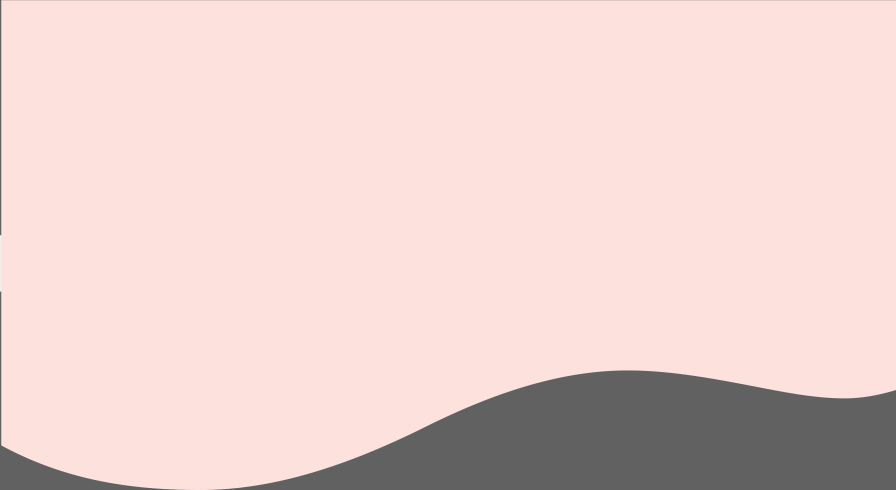
This background is drawn by a WebGL 2 fragment shader. Its source:

```glsl
#version 300 es
precision highp float;
// A plain blush backdrop above a smooth charcoal wave along the bottom.
// The wave is a cubic Hermite curve through a few knots; hairline slivers
// trim the left and top borders, using exact pixel coverage.

uniform vec2 u_resolution;
out vec4 outColor;

const vec3 BLUSH = vec3(0.994, 0.882, 0.864);
const vec3 CHARCOAL = vec3(0.38);
const vec3 PALE = vec3(0.97, 0.93, 0.92);

// Wave knots: x, height, slope, all as fractions of the canvas
const int KNOTS = 7;
const vec3 WAVE[KNOTS] = vec3[KNOTS](
  vec3(0.0, 0.0924, -1.0),
  vec3(0.224, 0.0, 0.0),
  vec3(0.475, 0.129, 0.91),
  vec3(0.7005, 0.244, 0.0),
  vec3(0.833, 0.2145, -0.346),
  vec3(0.943, 0.187, 0.0),
  vec3(1.0, 0.204, 0.55)
);

// Height at x of the cubic joining knots a and b
float hermite(vec3 a, vec3 b, float x) {
  float span = b.x - a.x;
  float t = (x - a.x) / span;
  float s = 1.0 - t;
  float ends = mix(a.y, b.y, t * t * (3.0 - 2.0 * t));
  return ends + span * t * s * (a.z * s - b.z * t);
}

float waveHeight(float x) {
  float height = 0.0;
  for (int i = 0; i < KNOTS - 1; i++) {
    if (x >= WAVE[i].x) height = hermite(WAVE[i], WAVE[i + 1], x);
  }
  return height;
}

// Share of a pixel lying below an edge, given the signed depth
float coverage(float depth, float pixel) {
  return clamp(depth / pixel + 0.5, 0.0, 1.0);
}

// Soft-edged interval along one axis
float band(float v, float low, float high, float pixel) {
  return coverage(v - low, pixel) * coverage(high - v, pixel);
}

void main() {
  vec2 uv = gl_FragCoord.xy / u_resolution;
  vec2 pixel = 1.0 / u_resolution;
  vec3 color = BLUSH;

  // Faint line along the top
  float top = coverage(uv.y - 0.9993, pixel.y);
  color = mix(color, CHARCOAL, 0.6 * top);

  // Dark sliver down the left side, with a pale gap
  float side = coverage(0.0014 - uv.x, pixel.x);
  float gap = band(uv.y, 0.405, 0.52, pixel.y);
  color = mix(color, mix(CHARCOAL, PALE, gap), side);

  // Wave, smoothed across its slanted edge
  float depth = waveHeight(uv.x) - uv.y;
  float slant = length(vec2(dFdx(depth), dFdy(depth)));
  color = mix(color, CHARCOAL, coverage(depth, max(slant, 1e-5)));

  outColor = vec4(color, 1.0);
}
```
